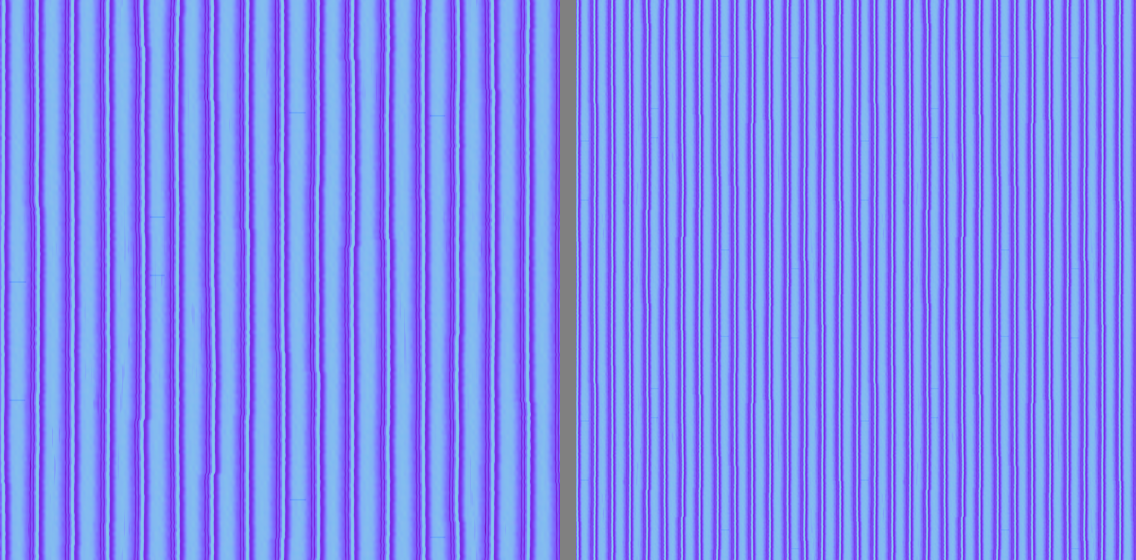
Left, the tile; right, the same tile 2 across and 2 down.
This texture map is drawn by a Shadertoy shader. Its source:

```glsl
float hash(vec2 p) {
    uvec2 q = uvec2(p) * uvec2(1597u, 3571u);
    uint n = (q.x ^ (q.y << 7)) * 747796405u + 2891336453u;
    n = ((n >> ((n >> 28) + 4u)) ^ n) * 277803737u;
    n = (n >> 22) ^ n;
    return float(n >> 8) / 16777216.0;
}

// Value noise over the unit square, wrapping after a whole number of cells
float wrapNoise(vec2 uv, vec2 cells) {
    vec2 p = uv * cells;
    vec2 i = floor(p), f = fract(p);
    f = f * f * (3.0 - 2.0 * f);
    vec2 a = mod(i, cells), b = mod(i + 1.0, cells);
    return mix(mix(hash(a), hash(vec2(b.x, a.y)), f.x),
               mix(hash(vec2(a.x, b.y)), hash(b), f.x), f.y);
}

float ridge(float x, float center, float width) {
    float d = (x - center) / width;
    return exp(-d * d);
}

// Small sideways steps and slow drift of each bead along its length
float beadShift(float bead, float y) {
    float along = y * 3.0 + hash(vec2(bead, 41.0));
    float segment = floor(along);
    float here = hash(vec2(bead, mod(segment, 3.0) + 50.0));
    float next = hash(vec2(bead, mod(segment + 1.0, 3.0) + 50.0));
    float jog = mix(here, next, smoothstep(0.975, 1.0, fract(along))) - 0.5;
    float drift = wrapNoise(vec2(bead / 16.0, y), vec2(16.0, 9.0)) - 0.5;
    return 0.045 * jog + 0.025 * drift;
}

// Encoded slope across one board, with the bead centred on u = 0
float boardSlope(float u, float pixel) {
    float slope = mix(0.19, 0.71, smoothstep(0.09, 0.29, u));
    slope += 0.03 * ridge(u, 0.42, 0.09);
    slope -= 0.34 * smoothstep(0.52, 0.79, u);
    slope -= 0.20 * ridge(u, 0.80, 0.022) + 0.19 * ridge(u, 0.885, 0.02);
    slope += 0.10 * ridge(u, 0.93, 0.018);
    float fromBead = min(u, 1.0 - u);
    float bead = 1.0 - smoothstep(0.045 - 0.5 * pixel, 0.055 + 0.5 * pixel, fromBead);
    return mix(slope, 0.70 + 0.09 * ridge(fromBead, 0.0, 0.03), bead);
}

// Hairline butt joints on every fourth board
float joints(float board, float u, float y) {
    float line = 0.0;
    for (float k = 0.0; k < 2.0; k++) {
        float d = abs(fract(y - hash(vec2(board, 70.0 + k)) + 0.5) - 0.5);
        line += 1.0 - smoothstep(0.0004, 0.0008 + 1.0 / iResolution.y, d);
    }
    float span = smoothstep(0.17, 0.21, u) * (1.0 - smoothstep(0.62, 0.67, u));
    return line * span * step(mod(board, 4.0), 0.5);
}

void mainImage(out vec4 fragColor, in vec2 fragCoord) {
    vec2 uv = fragCoord / iResolution.xy;
    float across = uv.x * 16.0 - 0.08;
    float pixel = 16.0 / iResolution.x;

    // Sixteen boards with uneven, slightly rough edges
    float bead = mod(floor(across + 0.5), 16.0);
    float board = mod(floor(across), 16.0);
    float rough = wrapNoise(uv, vec2(64.0, 150.0)) - 0.5;
    float u = fract(across + beadShift(bead, uv.y) + 0.018 * rough);
    float slope = boardSlope(u, pixel);

    // Fine bumps lit as differences of a height field
    vec2 grainCells = vec2(180.0, 110.0);
    float height = wrapNoise(uv, grainCells);
    float bumpX = wrapNoise(uv + vec2(0.003, 0.0), grainCells) - height;
    float bumpY = wrapNoise(uv + vec2(0.0, 0.004), grainCells) - height;
    float face = smoothstep(0.15, 0.3, u) * (1.0 - smoothstep(0.9, 0.95, u));
    slope += bumpX * mix(0.025, 0.05, face * smoothstep(0.45, 0.75, u));

    // Sparse lengthwise scratches
    float scratch = smoothstep(0.80, 0.95, wrapNoise(uv, vec2(256.0, 18.0)));
    scratch *= smoothstep(0.5, 0.75, wrapNoise(uv, vec2(16.0, 5.0)));
    slope -= 0.09 * scratch * face;

    // Encode a unit normal
    float joint = joints(board, u, uv.y);
    float ny = clamp(2.0 * slope - 1.0 - 0.12 * joint, -0.95, 0.95);
    float nx = 0.06 * ny + 0.05 * bumpY - 0.16 * joint;
    float nz = sqrt(max(0.0, 1.0 - nx * nx - ny * ny));
    fragColor = vec4(0.5 + 0.5 * vec3(nx, ny, nz), 1.0);
}
```
